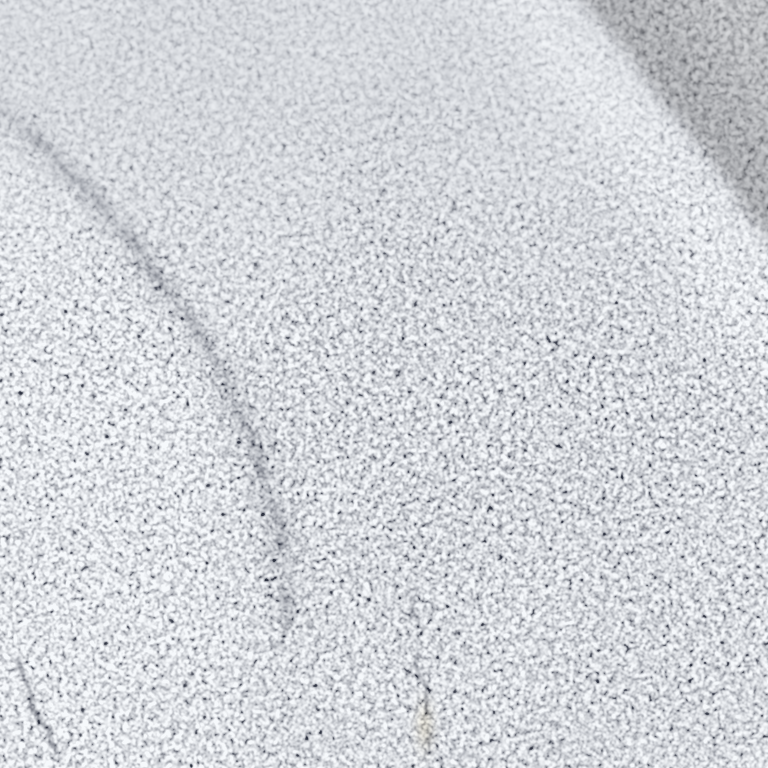
Reproduce this texture procedurally as a WebGL 1 fragment shader.

```glsl
precision highp float;
uniform vec2 u_resolution;

vec2 hash2(vec2 p) {
  vec3 q = fract(p.xyx * vec3(0.1031, 0.1030, 0.0973));
  q += dot(q, q.yzx + 33.33);
  return fract((q.xx + q.yz) * q.zy);
}

float cornerSlope(vec2 cell, vec2 f, vec2 corner) {
  return dot(hash2(cell + corner) * 2.0 - 1.0, f - corner);
}

// Gradient noise, roughly -0.6 to 0.6
float noise(vec2 p) {
  vec2 cell = floor(p), f = p - cell;
  vec2 w = f * f * f * (f * (f * 6.0 - 15.0) + 10.0);
  float low = mix(cornerSlope(cell, f, vec2(0.0)), cornerSlope(cell, f, vec2(1.0, 0.0)), w.x);
  float high = mix(cornerSlope(cell, f, vec2(0.0, 1.0)), cornerSlope(cell, f, vec2(1.0)), w.x);
  return mix(low, high, w.y);
}

vec2 rotate(vec2 p, float angle) {
  float c = cos(angle), s = sin(angle);
  return vec2(c * p.x - s * p.y, s * p.x + c * p.y);
}

// Close-packed grains with a spread near one
float grains(vec2 p, float fineness) {
  vec2 warped = p + 0.003 * vec2(noise(p * 60.0 + 7.0), noise(p * 60.0 + 91.0));
  float coarse = noise(rotate(warped, 0.5) * 122.0 + 300.0);
  float medium = noise(rotate(warped, 1.3) * 165.0 + 500.0);
  float fine = noise(rotate(p, 2.2) * 225.0 + 800.0);
  return (coarse + 0.8 * medium + fineness * fine) * 3.4;
}

float segmentDistance(vec2 p, vec2 a, vec2 b) {
  vec2 ab = b - a;
  return length(p - a - ab * clamp(dot(p - a, ab) / dot(ab, ab), 0.0, 1.0));
}

float bell(float x) {
  return exp(-x * x);
}

void main() {
  vec2 uv = gl_FragCoord.xy / u_resolution;
  float wobble = noise(uv * 18.0 + 40.0) * 0.016 + noise(uv * 70.0 + 20.0) * 0.008;
  float patches = noise(uv * 5.0 + 11.0) + 0.6 * noise(uv * 16.0 + 60.0);

  // Soft focus at the top, crisp grains below
  float focus = 1.0 - smoothstep(0.5, 0.95, uv.y + 0.1 * patches);
  float grain = grains(uv, mix(0.35, 0.8, focus));

  // Broad light
  float grooveSide = uv.x - 0.37 + 0.85 * pow(max(uv.y - 0.2, 0.0), 2.0) + wobble;
  float tone = 0.838 + 0.025 * patches;
  tone += 0.03 * (1.0 - smoothstep(-0.1, 0.02, grooveSide));
  tone -= 0.02 * bell(length((uv - vec2(0.72, 0.48)) / vec2(0.3, 0.25)));
  float contrast = mix(0.045, 0.098, focus);
  contrast += 0.012 * bell(length((uv - vec2(0.65, 0.45)) / vec2(0.3, 0.2)));

  // Shaded slope beyond the upper right edge
  float drop = 1.0 - uv.y;
  float edge = (uv.x - 0.75 - 0.84 * drop + 0.2 * drop * drop) * 0.78 + wobble * 0.4;
  float shade = smoothstep(-0.01, 0.022, edge);
  tone += 0.05 * bell((edge + 0.05) / 0.06);
  tone = mix(tone, 0.665 + 0.07 * smoothstep(0.02, 0.16, edge), shade);
  contrast = mix(contrast, 0.07, shade);

  // Broken groove across the left
  float grooveReach = smoothstep(0.12, 0.32, uv.y) * (1.0 - smoothstep(0.78, 0.95, uv.y));
  float broken = smoothstep(-0.3, 0.25, noise(uv * 26.0 + 130.0));
  tone -= grooveReach * (0.08 * bell(grooveSide / 0.022) + 0.13 * broken * bell(grooveSide / 0.006));

  // Hairline cracks near the bottom
  vec2 bent = uv + vec2(wobble, 0.0);
  float crack = bell(segmentDistance(bent, vec2(0.02, 0.14), vec2(0.072, 0.02)) / 0.0035);
  crack += bell(segmentDistance(bent, vec2(0.535, 0.23), vec2(0.564, 0.02)) / 0.0035) * broken;
  crack += 0.6 * bell(segmentDistance(bent, vec2(0.366, 0.29), vec2(0.371, 0.16)) / 0.0035) * broken;
  tone -= 0.24 * crack;

  // Skew the grains towards dark pits
  float value = tone + contrast * (grain - 0.16 * (grain * grain - 1.0));
  value -= 0.14 * focus * smoothstep(1.6, 2.6, -grain);
  value = clamp(value, 0.2, 0.975);

  // Cool pits, nearly white tops, a little rust by the lower crack
  vec3 tint = vec3(-0.01, 0.0, 0.01) + (1.0 - value) * vec3(-0.01, 0.0, 0.06);
  vec3 color = vec3(value) + tint * (1.0 - 0.5 * shade);
  float rust = bell(length((uv - vec2(0.553, 0.055)) / vec2(0.012, 0.03)));
  color -= rust * vec3(0.03, 0.05, 0.1);
  gl_FragColor = vec4(color, 1.0);
}
```
